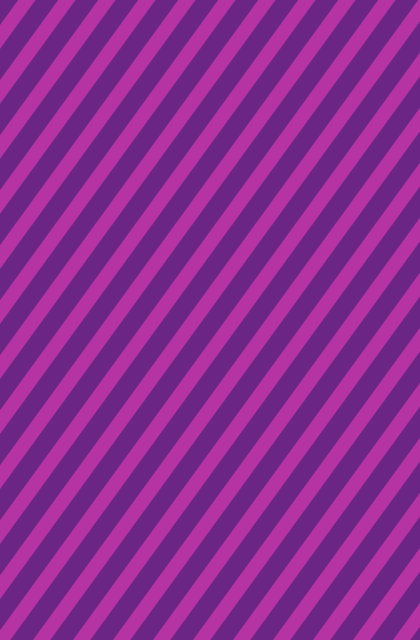
A Shadertoy shader for this pattern:

```glsl
// Flat diagonal stripes, magenta on purple, rising to the right.

const vec3 PURPLE = vec3(0.42, 0.15, 0.52);
const vec3 MAGENTA = vec3(0.71, 0.20, 0.64);

const vec2 REPEATS = vec2(10.5, 11.63);  // stripes across and down the canvas
const float STRIPE_CENTER = 0.671;       // within one repeat
const float STRIPE_WIDTH = 0.432;        // share of one repeat

// Signed distance to the nearest stripe edge, in repeats; negative inside.
float stripeDistance(float phase, float center, float width) {
    float offset = fract(phase - center + 0.5) - 0.5;
    return abs(offset) - 0.5 * width;
}

// Coverage of a shape from its signed distance and the size of one pixel.
float coverage(float dist, float pixel) {
    return clamp(0.5 - dist / pixel, 0.0, 1.0);
}

void mainImage(out vec4 fragColor, in vec2 fragCoord) {
    // Measure from the top left corner
    vec2 uv = fragCoord / iResolution.xy;
    float phase = dot(REPEATS, vec2(uv.x, 1.0 - uv.y));

    // Phase change over one pixel, across the stripe
    float pixel = length(REPEATS / iResolution.xy);

    float dist = stripeDistance(phase, STRIPE_CENTER, STRIPE_WIDTH);
    fragColor = vec4(mix(PURPLE, MAGENTA, coverage(dist, pixel)), 1.0);
}
```
